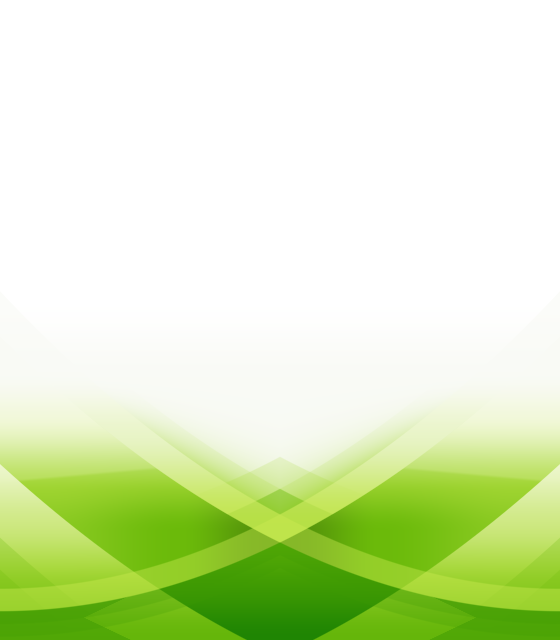
Reproduce this background procedurally as a Shadertoy shader.

```glsl
// Green translucent ribbons crossing low on a white page, mirrored about the centre.
// Each sheet is bounded by parabolas y = base + bend * x * x and painted from back
// to front, with vertical colour ramps and a soft fade into white above.

const float RIBBON_LOW = 0.045;
const float RIBBON_LOW_BEND = 0.43;
const float RIBBON_HIGH = 0.080;
const float RIBBON_HIGH_BEND = 0.465;
const float CORNER_BASE = -0.125;
const float CORNER_BEND = 0.40;
const float INNER_STRIP = 0.040;
const float PEAK_RISE = 0.090;
const float SHADE_WIDTH = 0.020;

const vec3 WHITE = vec3(1.0);
const vec3 MIST = vec3(0.975, 0.980, 0.962);
const vec3 PALE = vec3(0.94, 0.97, 0.83);
const vec3 SOFT_LIME = vec3(0.83, 0.92, 0.54);
const vec3 LIME = vec3(0.66, 0.85, 0.22);
const vec3 GRASS = vec3(0.42, 0.73, 0.04);
const vec3 OLIVE = vec3(0.33, 0.58, 0.04);
const vec3 LEAF = vec3(0.24, 0.60, 0.01);
const vec3 FOREST = vec3(0.12, 0.52, 0.01);

float curve(float x, float base, float bend) {
    return base + bend * x * x;
}

// Antialiased coverage of the area under an edge
float below(float y, float edge) {
    float soft = 0.9 / iResolution.y;
    return smoothstep(soft, -soft, y - edge);
}

float ribbonLow(float x) { return curve(x, RIBBON_LOW, RIBBON_LOW_BEND); }
float ribbonHigh(float x) { return curve(x, RIBBON_HIGH, RIBBON_HIGH_BEND); }

// Hazy page, tinted close to the upper ribbon edges
vec3 page(float y, float outer, float inner) {
    vec3 col = mix(MIST, WHITE, smoothstep(0.40, 0.54, y));
    float height = y - ribbonHigh(outer);
    float fade = smoothstep(0.41, 0.20, y);
    float glow = exp(-max(height, 0.0) / 0.045) * fade;
    col = mix(col, LIME, 0.75 * glow);

    // Crossing strips form the small diamonds
    float stripOuter = below(y, ribbonHigh(outer) + INNER_STRIP);
    float stripInner = below(y, ribbonHigh(inner) + INNER_STRIP);
    float peak = below(y, ribbonHigh(inner) + PEAK_RISE);
    col = mix(col, LIME, 0.28 * peak * fade);
    col = mix(col, LIME, 0.20 * stripOuter * fade);
    return mix(col, GRASS, 0.45 * stripInner * stripOuter);
}

// Side panels, dark at the inner tip and pale at the top
vec3 sidePanel(float y, float outer) {
    vec3 col = mix(OLIVE, GRASS, smoothstep(0.53, 0.68, outer));
    col = mix(col, LIME, 0.8 * smoothstep(0.17, 0.26, y));
    col = mix(col, LIME, 0.5 * smoothstep(0.68, 0.92, outer));
    float ridge = 0.27 - 0.08 * (outer - 0.7);
    col = mix(col, SOFT_LIME, 0.35 * smoothstep(-0.003, 0.003, y - ridge));
    col = mix(col, PALE, smoothstep(0.23, 0.35, y));
    return mix(col, MIST, smoothstep(0.32, 0.42, y));
}

// Light sheets sweeping up to both sides
vec3 cornerSheet(float y, float outer) {
    vec3 col = mix(GRASS, LIME, smoothstep(0.0, 0.13, y));
    col = mix(col, SOFT_LIME, smoothstep(0.09, 0.19, y));
    col = mix(col, PALE, smoothstep(0.17, 0.28, y));
    for (int i = 0; i < 2; i++) {
        float edge = curve(outer, CORNER_BASE - 0.115 - 0.05 * float(i), CORNER_BEND);
        col = mix(col, GRASS, 0.25 * below(y, edge));
    }
    return col;
}

void mainImage(out vec4 fragColor, in vec2 fragCoord) {
    vec2 uv = fragCoord / iResolution.xy;
    float y = uv.y;
    float outer = 0.5 + abs(uv.x - 0.5);
    float inner = 1.0 - outer;

    // Page, side panels and the dark floor
    vec3 col = page(y, outer, inner);
    col = mix(col, sidePanel(y, outer), below(y, ribbonLow(outer)));
    vec3 floorCol = mix(FOREST, LEAF, smoothstep(0.0, 0.09, y));
    floorCol = mix(floorCol, GRASS, 0.7 * smoothstep(0.07, 0.16, y));
    float floorMask = below(y, ribbonLow(inner));
    col = mix(col, floorCol, floorMask);

    // Corner sheets with a pointed light wedge at the bottom
    float cornerMask = below(y, curve(outer, CORNER_BASE, CORNER_BEND));
    col = mix(col, cornerSheet(y, outer), 0.92 * cornerMask);
    float wedge = below(0.85 - 2.4 * abs(y - 0.035), outer);
    col = mix(col, LEAF, 0.5 * wedge * floorMask * cornerMask);

    // Stepped shade under the lower arms
    for (int i = 1; i <= 2; i++) {
        float shade = floorMask - below(y, ribbonLow(inner) - SHADE_WIDTH * float(i));
        col = mix(col, LEAF, 0.24 * shade);
    }

    // Translucent ribbons, brighter where they cross
    vec3 ribbonCol = mix(vec3(0.80, 0.92, 0.32), PALE, smoothstep(0.18, 0.32, y));
    ribbonCol = mix(ribbonCol, MIST, smoothstep(0.33, 0.42, y));
    for (int i = 0; i < 2; i++) {
        float x = i == 0 ? inner : outer;
        float mask = below(y, ribbonHigh(x)) * (1.0 - below(y, ribbonLow(x)));
        float strength = i == 0 ? 0.42 : 0.62;
        col = mix(col, ribbonCol, strength * mask);
    }

    fragColor = vec4(col, 1.0);
}
```
